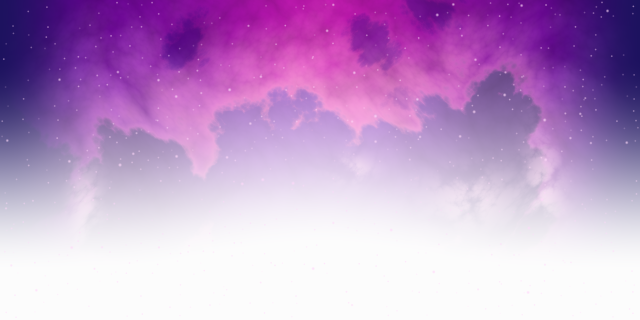
A Shadertoy shader for this background:

```glsl
// Magenta and violet nebula with billowing cloud banks and stars, fading to white below.

// Sky colours: upper and lower, flank and centre
const vec3 VIOLET = vec3(0.34, 0.01, 0.52);
const vec3 MAGENTA = vec3(0.68, 0.08, 0.62);
const vec3 LAVENDER = vec3(0.55, 0.26, 0.70);
const vec3 PINK = vec3(0.87, 0.37, 0.75);
const vec3 RIM_PINK = vec3(0.97, 0.53, 0.81);
// Cloud, edge and fade colours
const vec3 LILAC = vec3(0.60, 0.36, 0.75);
const vec3 SLATE = vec3(0.42, 0.29, 0.55);
const vec3 NAVY = vec3(0.11, 0.07, 0.37);
const vec3 WISP = vec3(0.97, 0.73, 0.90);
const vec3 RIFT_TINT = vec3(0.68, 0.58, 0.87);
const vec3 HAZE = vec3(0.99);

const float GLOW_WIDTH = 0.45;
const float EDGE_RUFFLE = 0.27;
const float RIFT_RADIUS = 0.035;
const float STAR_DENSITY = 0.28;

// Cloud mounds: centre, radii
const vec4 MOUNDS[5] = vec4[5](
    vec4(0.04, 0.46, 0.16, 0.17), vec4(0.46, 0.39, 0.19, 0.22),
    vec4(0.90, 0.41, 0.27, 0.27), vec4(1.22, 0.42, 0.16, 0.19),
    vec4(1.49, 0.46, 0.21, 0.28));
// Dark rifts in the sky: start, end
const vec4 RIFTS[3] = vec4[3](
    vec4(0.58, 0.84, 0.62, 0.89), vec4(1.15, 0.88, 1.24, 0.71),
    vec4(1.33, 0.99, 1.38, 0.98));
// Pale wisps: centre, radii
const vec4 WISPS[4] = vec4[4](
    vec4(0.26, 0.34, 0.05, 0.13), vec4(1.10, 0.47, 0.06, 0.04),
    vec4(1.47, 0.37, 0.12, 0.08), vec4(1.70, 0.40, 0.06, 0.16));

vec2 hash22(vec2 p) {
    vec3 q = fract(p.xyx * vec3(0.1031, 0.1030, 0.0973));
    q += dot(q, q.yzx + 33.33);
    return fract((q.xx + q.yz) * q.zy);
}

// Squared distance to the nearest jittered cell point
float cellular(vec2 p) {
    vec2 cell = floor(p), f = fract(p);
    float nearest = 2.0;
    for (int y = -1; y <= 1; y++)
    for (int x = -1; x <= 1; x++) {
        vec2 o = vec2(x, y);
        vec2 d = o + hash22(cell + o + 50.0) - f;
        nearest = min(nearest, dot(d, d));
    }
    return nearest;
}

// Layered cellular puffs, centred near zero
float billow(vec2 p) {
    float sum = 0.0, amp = 0.5;
    p += 0.25 * sin(p.yx * 1.7 + vec2(0.4, 2.1));
    for (int i = 0; i < 5; i++) {
        sum += amp * (0.28 - cellular(p));
        p = mat2(1.6, 1.2, -1.2, 1.6) * p + 3.7;
        amp *= 0.56;
    }
    return sum;
}

float ellipseDist(vec2 p, vec4 e) {
    return (length((p - e.xy) / e.zw) - 1.0) * min(e.z, e.w);
}

float segmentDist(vec2 p, vec2 a, vec2 b) {
    vec2 d = b - a;
    return length(p - a - d * clamp(dot(p - a, d) / dot(d, d), 0.0, 1.0));
}

// One star at most per grid cell
float stars(vec2 p, float scale, float radius) {
    vec2 cell = floor(p * scale);
    vec2 pick = hash22(cell + scale);
    vec2 pos = 0.2 + 0.6 * hash22(cell + scale + 17.0);
    float dist = length(fract(p * scale) - pos) / scale;
    float size = radius * (0.5 + pick.y);
    float soft = max(size, 1.5 / iResolution.y);
    return step(pick.x, STAR_DENSITY) * (0.3 + 0.7 * pick.y) * smoothstep(soft, 0.0, dist);
}

void mainImage(out vec4 fragColor, in vec2 fragCoord) {
    vec2 p = fragCoord / iResolution.xy * vec2(2.0, 1.0);
    float side = abs(p.x - 1.0);
    float puff = billow(p * 5.0);
    float grain = billow(p * 8.0 + 21.0);

    // Sky, brightest at the centre
    float glow = exp(-pow((p.x - 1.02) / GLOW_WIDTH, 2.0));
    float height = smoothstep(0.6, 1.0, p.y - 0.3 * puff);
    vec3 color = mix(mix(LAVENDER, PINK, glow), mix(VIOLET, MAGENTA, glow), height);
    color *= 1.0 + 0.35 * grain;

    // Dark rifts
    float rift = 1.0;
    for (int i = 0; i < 3; i++) rift = min(rift, segmentDist(p, RIFTS[i].xy, RIFTS[i].zw));
    rift -= RIFT_RADIUS + EDGE_RUFFLE * 0.7 * grain;
    color = mix(color, color * RIFT_TINT, smoothstep(0.025, -0.02, rift));

    // Cloud banks with a lit rim above them
    float bank = 1.0;
    for (int i = 0; i < 5; i++) bank = min(bank, ellipseDist(p, MOUNDS[i]));
    bank -= EDGE_RUFFLE * puff;
    float rim = exp(-max(bank, 0.0) * 13.0) * (0.35 + 0.5 * glow);
    color = mix(color, RIM_PINK, rim * smoothstep(1.0, 0.6, side));
    vec3 cloud = mix(LILAC, SLATE, smoothstep(0.15, 0.6, side)) * (1.0 + 0.2 * grain);
    color = mix(color, cloud, smoothstep(0.02, -0.025, bank));

    // Pale wisps
    float wisp = 0.0;
    for (int i = 0; i < 4; i++) {
        vec2 d = (p - WISPS[i].xy) / WISPS[i].zw;
        wisp += exp(-dot(d, d));
    }
    color = mix(color, WISP, min(wisp, 1.0) * smoothstep(-0.08, 0.2, grain) * 0.75);

    // Navy sides, then the fade to white
    color = mix(color, NAVY, smoothstep(0.66, 1.02, side));
    float lift = 0.08 * smoothstep(0.7, 0.0, side);
    color = mix(color, HAZE, smoothstep(0.82, 0.14, p.y - lift));

    // Stars
    float twinkle = stars(p, 15.0, 0.005) + 0.7 * stars(p, 31.0, 0.003);
    color = mix(color, vec3(1.0, 0.85, 0.98), min(twinkle, 1.0) * 0.75);
    fragColor = vec4(clamp(color, 0.0, 1.0), 1.0);
}
```
